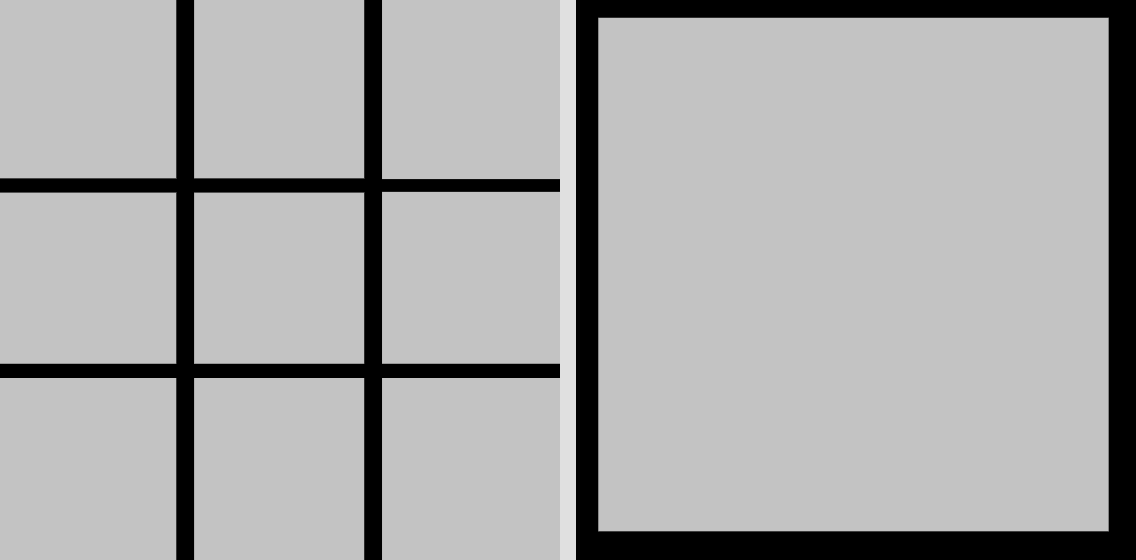
Left, the full canvas; right, a detail of the centre.
Reproduce this pattern procedurally as a WebGL 1 fragment shader.

```glsl
precision highp float;

uniform vec2 u_resolution;

const vec3 TILE_COLOR = vec3(0.765);
const vec3 BAR_COLOR = vec3(0.0);
const vec2 FIRST_BAR = vec2(0.3307, 0.3377);   // centre of the lowest-index bar per axis
const vec2 BAR_PITCH = vec2(0.3356, 0.3311);   // spacing between bar centres
const vec2 HALF_WIDTH = vec2(0.0159, 0.0127);  // x: vertical bars, y: horizontal bars
const float THIN_HALF_WIDTH = 0.0114;          // upper bar in the right column
const float LAST_BAR = 1.0;                    // two bars per axis, indexed from zero

// Index of the nearest bar on each axis
vec2 nearestBar(vec2 uv) {
  return clamp(floor((uv - FIRST_BAR) / BAR_PITCH + 0.5), 0.0, LAST_BAR);
}

// Antialiased coverage of the bars on each axis
vec2 barCoverage(vec2 uv, vec2 pixel) {
  vec2 index = nearestBar(uv);
  vec2 center = FIRST_BAR + BAR_PITCH * index;

  // The top right segment is slightly thinner than the others
  float rightColumn = step(FIRST_BAR.x + BAR_PITCH.x * LAST_BAR, uv.x);
  vec2 halfWidth = HALF_WIDTH;
  halfWidth.y = mix(HALF_WIDTH.y, THIN_HALF_WIDTH, rightColumn * index.y);

  vec2 edgeDistance = abs(uv - center) - halfWidth;
  return clamp(0.5 - edgeDistance / pixel, 0.0, 1.0);
}

void main() {
  vec2 pixel = 1.0 / u_resolution;
  vec2 uv = gl_FragCoord.xy * pixel;

  // Union of vertical and horizontal bars
  vec2 coverage = barCoverage(uv, pixel);
  float bars = max(coverage.x, coverage.y);

  gl_FragColor = vec4(mix(TILE_COLOR, BAR_COLOR, bars), 1.0);
}
```
